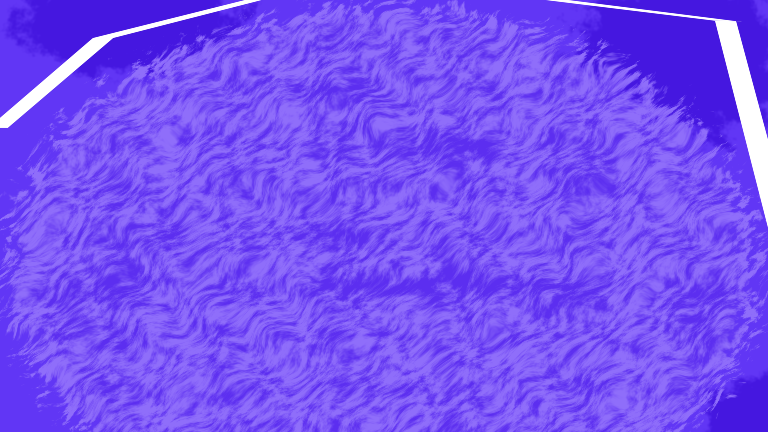
A Shadertoy shader for this background:

```glsl
// A fuzzy lilac oval of brushed strokes on a violet ground, with deep corners
// and tapered white bands. Warped, stretched gradient noise makes the strokes;
// soft ellipses place the dark smears, and half-planes cut the bands.

const vec3 DEEP   = vec3(0.27, 0.09, 0.88);
const vec3 GROUND = vec3(0.38, 0.21, 0.96);
const vec3 SHADE  = vec3(0.36, 0.18, 0.94);
const vec3 LILAC  = vec3(0.56, 0.43, 0.98);
const vec3 WHITE  = vec3(1.0);

vec2 gradientAt(vec2 cell) {
    vec3 h = fract(cell.xyx * vec3(0.1031, 0.1030, 0.0973));
    h += dot(h, h.yzx + 33.33);
    float angle = 6.2832 * fract((h.x + h.y) * h.z);
    return vec2(cos(angle), sin(angle));
}

float gradientNoise(vec2 p) {
    vec2 i = floor(p), f = fract(p);
    vec2 u = f * f * f * (f * (f * 6.0 - 15.0) + 10.0);
    vec2 e = vec2(0.0, 1.0);
    float a = dot(gradientAt(i), f);
    float b = dot(gradientAt(i + e.yx), f - e.yx);
    float c = dot(gradientAt(i + e.xy), f - e.xy);
    float d = dot(gradientAt(i + e.yy), f - e.yy);
    return mix(mix(a, b, u.x), mix(c, d, u.x), u.y);
}

float fbm(vec2 p, int octaves) {
    float sum = 0.0, amp = 1.0;
    for (int i = 0; i < octaves; i++) {
        sum += amp * gradientNoise(p);
        p = mat2(1.6, 1.2, -1.2, 1.6) * p + 7.3;
        amp *= 0.6;
    }
    return sum;
}

// Short strokes leaning up to the right, bent by a coarse warp
float strokes(vec2 p) {
    vec2 warp = vec2(gradientNoise(p * 11.0), gradientNoise(p * 11.0 + 40.0));
    p += 0.04 * warp;
    vec2 along = vec2(0.8, 0.6);
    vec2 q = vec2(dot(p, along), dot(p, vec2(-along.y, along.x)));
    return fbm(q * vec2(22.0, 58.0), 4);
}

// Soft ellipse: 1 at the centre, fading outward
float smear(vec2 p, vec2 centre, vec2 radius) {
    vec2 q = (p - centre) / radius;
    return exp(-dot(q, q));
}

// Distance to the right of the line a to b
float rightOf(vec2 p, vec2 a, vec2 b) {
    return dot(p - a, normalize(vec2(b.y - a.y, a.x - b.x)));
}

// Coverage of a convex shape with clockwise corners
float quad(vec2 p, vec2 a, vec2 b, vec2 c, vec2 d, float pixel) {
    float inside = min(min(rightOf(p, a, b), rightOf(p, b, c)),
                       min(rightOf(p, c, d), rightOf(p, d, a)));
    return smoothstep(-0.5 * pixel, 0.5 * pixel, inside);
}

float bands(vec2 p, float pixel) {
    vec2 leftOuter = vec2(0.215, 0.912), leftInner = vec2(0.262, 0.912);
    vec2 rightInner = vec2(1.655, 0.952), rightOuter = vec2(1.704, 0.951);
    float m = quad(p, vec2(-0.027, 0.704), leftOuter, leftInner, vec2(0.018, 0.704), pixel);
    m = max(m, quad(p, leftOuter, vec2(0.567, 1.0), vec2(0.606, 1.0), leftInner, pixel));
    m = max(m, quad(p, vec2(1.262, 1.0), vec2(1.315, 1.0), rightOuter, rightInner, pixel));
    return max(m, quad(p, rightInner, rightOuter, vec2(1.852, 0.401), vec2(1.815, 0.327), pixel));
}

// Dark patches: a faint woven lattice plus the larger smears
float patches(vec2 p) {
    vec2 weave = cos(6.2832 * (p - vec2(0.80, 0.79)) / vec2(0.27, 0.115));
    float m = 0.22 * (weave.x + weave.y) * (0.6 + gradientNoise(p * 6.0));
    m += 0.9 * smear(p, vec2(0.98, 0.345), vec2(0.25, 0.035));
    m += 0.6 * smear(p, vec2(1.30, 0.305), vec2(0.09, 0.035));
    m += 0.8 * smear(p, vec2(1.02, 0.655), vec2(0.16, 0.035));
    m += 0.5 * smear(p, vec2(0.80, 0.790), vec2(0.13, 0.035));
    m += 0.6 * smear(p, vec2(1.34, 0.590), vec2(0.08, 0.050));
    m += 0.5 * smear(p, vec2(0.78, 0.460), vec2(0.14, 0.045));
    m += 0.8 * smear(p, vec2(0.27, 0.350), vec2(0.06, 0.050));
    m += 0.7 * smear(p, vec2(0.15, 0.290), vec2(0.04, 0.070));
    m += 0.7 * smear(p, vec2(0.39, 0.460), vec2(0.04, 0.060));
    return m + 0.6 * smear(p, vec2(1.62, 0.290), vec2(0.07, 0.080));
}

void mainImage(out vec4 fragColor, in vec2 fragCoord) {
    vec2 p = fragCoord / iResolution.xy * vec2(16.0 / 9.0, 1.0);
    float pixel = 1.0 / iResolution.y;
    float grain = strokes(p);

    // Ground with deep, ragged corners
    float corners = smear(p, vec2(0.30, 0.95), vec2(0.27, 0.13))
                  + smear(p, vec2(1.58, 0.87), vec2(0.26, 0.20))
                  + smear(p, vec2(1.76, 0.02), vec2(0.13, 0.11));
    float ragged = corners + 0.25 * fbm(p * 16.0, 4);
    vec3 color = mix(GROUND, DEEP, smoothstep(0.32, 0.52, ragged));

    // Brushed oval with a frayed rim
    float rim = 1.0 - length((p - vec2(0.885, 0.375)) / vec2(0.88, 0.615));
    float tone = 0.60 + 0.75 * grain - 0.45 * patches(p);
    vec3 brushed = mix(SHADE, LILAC, smoothstep(0.05, 0.95, tone));
    float oval = smoothstep(-0.01, 0.05, rim + 0.10 * grain);
    color = mix(color, brushed, oval);

    color = mix(color, WHITE, bands(p, pixel));
    fragColor = vec4(color, 1.0);
}
```
